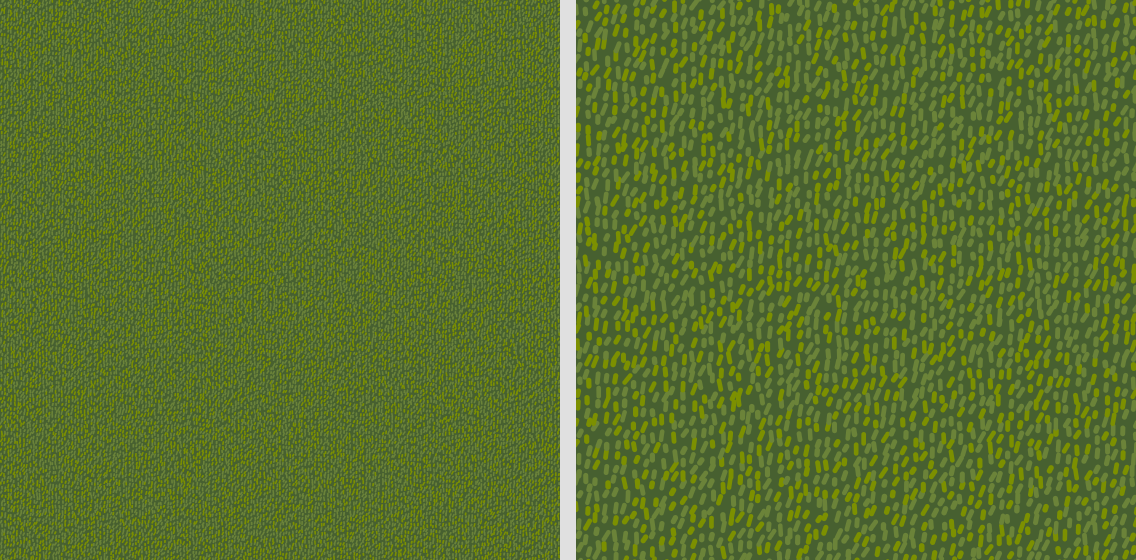
Left: the whole. Right: its middle third, enlarged.
Give the GLSL for this texture, as a WebGL 1 fragment shader.

```glsl
precision highp float;

uniform vec2 u_resolution;

const vec3 GROUND = vec3(0.278, 0.378, 0.190);
const vec3 PALE_BLADE = vec3(0.420, 0.512, 0.222);
const vec3 BRIGHT_BLADE = vec3(0.485, 0.565, 0.0);

const vec2 CELLS = vec2(175.0, 131.0);  // blades across and up the canvas
const float JITTER = 0.52;              // scatter inside a cell
const float BRIGHT_SHARE = 0.43;
const float RADIUS_MIN = 0.00128;
const float RADIUS_MAX = 0.00168;
const float HALF_LENGTH_MIN = 0.0010;
const float HALF_LENGTH_MAX = 0.0027;
const float LEAN = 0.22;                // mean tilt to the right, radians
const float LEAN_SPREAD = 0.38;         // tilt of single blades
const float LEAN_DRIFT = 0.2;           // tilt shared by neighbours
const float DRIFT_SCALE = 18.0;

vec2 hash2(vec2 p) {
  vec3 q = fract(p.xyx * vec3(0.1031, 0.1030, 0.0973));
  q += dot(q, q.yzx + 33.33);
  return fract((q.xx + q.yz) * q.zy);
}

// Gradient noise, roughly -0.7 to 0.7
float cornerSlope(vec2 corner, vec2 offset) {
  float angle = 6.2832 * hash2(corner + 71.0).x;
  return dot(vec2(cos(angle), sin(angle)), offset);
}

float gradientNoise(vec2 p) {
  vec2 i = floor(p);
  vec2 f = p - i;
  vec2 w = f * f * f * (f * (f * 6.0 - 15.0) + 10.0);
  vec2 e = vec2(1.0, 0.0);
  float low = mix(cornerSlope(i, f), cornerSlope(i + e.xy, f - e.xy), w.x);
  float high = mix(cornerSlope(i + e.yx, f - e.yx), cornerSlope(i + e.xx, f - e.xx), w.x);
  return mix(low, high, w.y);
}

// Distance to a rounded stroke centred on the origin
float strokeDistance(vec2 p, vec2 axis, float halfLength, float radius) {
  float along = clamp(dot(p, axis), -halfLength, halfLength);
  return length(p - axis * along) - radius;
}

void main() {
  float side = min(u_resolution.x, u_resolution.y);
  vec2 uv = gl_FragCoord.xy / side;
  float pixel = 1.0 / side;

  // Slow drift of tilt over the field
  float tiltDrift = LEAN_DRIFT * gradientNoise(uv * DRIFT_SCALE);

  vec3 colour = GROUND;
  for (int i = -1; i <= 1; i++) {
    // Every column slides by its own amount to hide the rows
    float column = floor(uv.x * CELLS.x) + float(i);
    float slide = hash2(vec2(column, 511.0)).x;
    float row = floor(uv.y * CELLS.y + slide);

    for (int j = -1; j <= 1; j++) {
      vec2 cell = vec2(column, row + float(j));
      vec2 place = hash2(cell + 3.0);
      vec2 form = hash2(cell + 157.0);
      vec2 kind = hash2(cell + 293.0);

      vec2 centre = cell + 0.5 + JITTER * (place - 0.5);
      centre.y -= slide;
      vec2 offset = uv - centre / CELLS;

      // Short blades are thicker, so all cover a like area
      float tilt = LEAN + tiltDrift + LEAN_SPREAD * (2.0 * form.x - 1.0);
      vec2 axis = vec2(sin(tilt), cos(tilt));
      float halfLength = mix(HALF_LENGTH_MIN, HALF_LENGTH_MAX, form.y);
      float radius = mix(RADIUS_MAX, RADIUS_MIN, mix(kind.y, form.y, 0.7));

      float d = strokeDistance(offset, axis, halfLength, radius);
      float cover = clamp(0.5 - d / pixel, 0.0, 1.0);
      vec3 blade = kind.x < BRIGHT_SHARE ? BRIGHT_BLADE : PALE_BLADE;
      colour = mix(colour, blade, cover);
    }
  }

  gl_FragColor = vec4(colour, 1.0);
}
```
